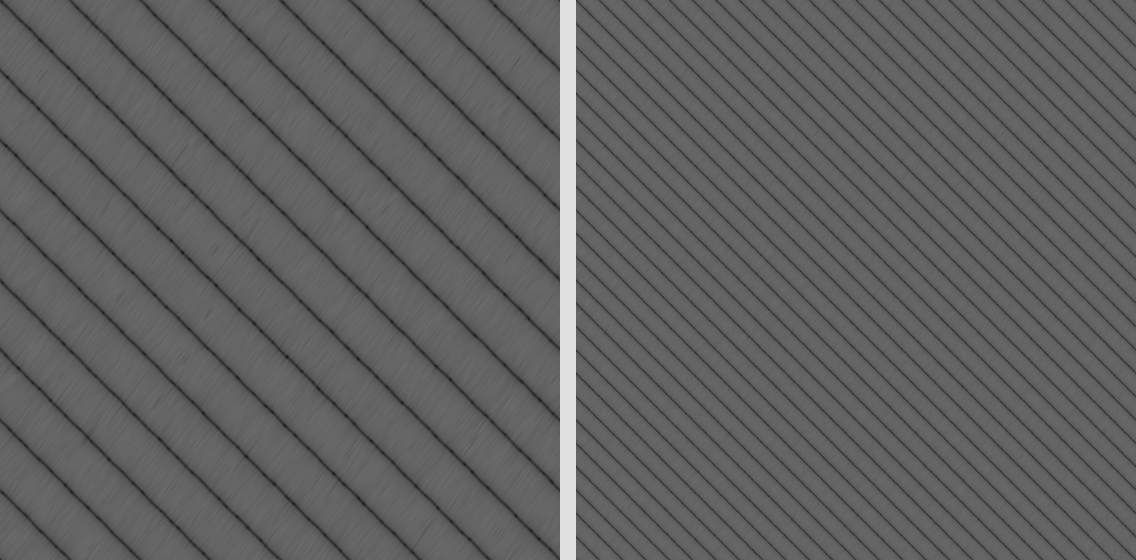
Left: one tile. Right: repeated 3 by 3.
A three.js fragment shader for this pattern:

```glsl
varying vec2 vUv;

const float TAU = 6.2831853;
const float BANDS = 8.0;
const float KNOTS = 24.0;

float hash(vec2 p) {
  vec3 q = fract(p.xyx * vec3(0.1031, 0.1030, 0.0973));
  q += dot(q, q.yzx + 33.33);
  return fract((q.x + q.y) * q.z);
}

// Random value of a slanted cell, wrapped onto the unit square
float cellValue(vec2 cell, float count, float ratio) {
  float step3 = 3.0 * ratio * cell.y;
  float step4 = 4.0 * ratio * cell.y;
  vec2 key = vec2(cell.x + step3, step4 - cell.x);
  return hash(mod(key, 7.0 * count * ratio));
}

// Tiling noise drawn out along the direction (3, 4)
float fibre(vec2 uv, float count, float ratio) {
  vec2 q = vec2(4.0 * uv.x - 3.0 * uv.y, uv.x + uv.y) * vec2(ratio, 1.0) * count;
  vec2 cell = floor(q);
  vec2 f = q - cell;
  f = f * f * (3.0 - 2.0 * f);
  float low = mix(cellValue(cell, count, ratio),
                  cellValue(cell + vec2(1.0, 0.0), count, ratio), f.x);
  float high = mix(cellValue(cell + vec2(0.0, 1.0), count, ratio),
                   cellValue(cell + vec2(1.0, 1.0), count, ratio), f.x);
  return mix(low, high, f.y);
}

float waves(vec2 uv) {
  return (sin(TAU * (7.0 * uv.x - 6.0 * uv.y))
        + sin(TAU * (13.0 * uv.x - 15.0 * uv.y) + 1.7)
        + sin(TAU * (4.0 * uv.x + 3.0 * uv.y) + 4.1)) / 3.0;
}

// Dark specks scattered along a groove; offset is the distance across it
float knots(float along, float groove, float offset) {
  float base = floor(along * KNOTS);
  float dark = 0.0;
  for (int i = -1; i <= 1; i++) {
    float cell = base + float(i);
    vec2 key = vec2(mod(cell, KNOTS), mod(groove, BANDS) + 31.0);
    float centre = (cell + 0.15 + 0.7 * hash(key)) / KNOTS;
    float strength = 0.3 + 0.7 * hash(key + 57.0);
    vec2 d = vec2((along - centre) * 0.7071, offset) / vec2(0.0034, 0.0028);
    dark += strength * exp(-dot(d, d));
  }
  return min(dark, 1.0);
}

void main() {
  // Diagonal grooves
  float phase = BANDS * (vUv.x + vUv.y) + 0.012 * waves(vUv);
  float groove = floor(phase + 0.5);
  float d = abs(phase - groove);
  float tone = 0.402;
  tone -= 0.100 * exp(-d / 0.11);
  tone -= 0.110 * exp(-d * d / 0.0009);

  // Knots on the grooves
  float offset = d / (BANDS * 1.4142);
  tone -= 0.095 * knots(vUv.x - vUv.y, groove, offset);

  // Brushed grain with scattered dark scratches
  float fine = fibre(vUv, 32.0, 4.0);
  float medium = fibre(vUv, 16.0, 4.0);
  float broad = fibre(vUv, 8.0, 3.0);
  tone += 0.030 * (fine - 0.5) + 0.022 * (medium - 0.5) + 0.014 * (broad - 0.5);
  tone -= 0.050 * smoothstep(0.62, 1.0, medium) * smoothstep(0.25, 0.8, broad);

  // Slow mottling
  tone += 0.005 * waves(vUv.yx);

  gl_FragColor = vec4(vec3(tone), 1.0);
}
```
